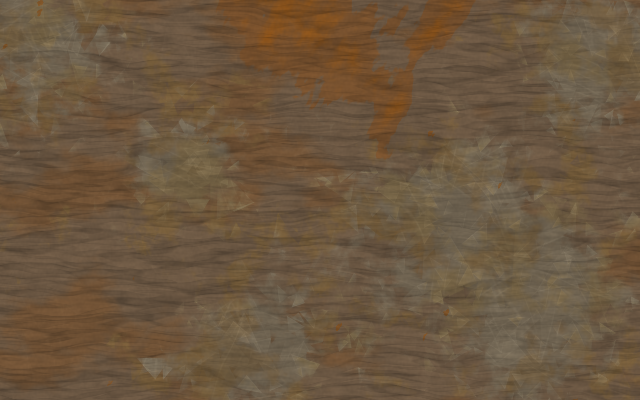
A Shadertoy shader for this texture:

```glsl
// Weathered brown metal: rippled stain, pale angular flakes and patches of orange rust.

float hash(vec2 p) {
    vec3 q = fract(p.xyx * vec3(0.1031, 0.1030, 0.0973));
    q += dot(q, q.yzx + 33.33);
    return fract((q.x + q.y) * q.z);
}

vec2 direction(float angle) {
    return vec2(cos(angle), sin(angle));
}

float corner(vec2 cell, vec2 offset) {
    return dot(direction(6.2832 * hash(cell)), offset);
}

// Gradient noise, about -0.7 to 0.7
float noise(vec2 p) {
    vec2 i = floor(p), f = p - i, e = vec2(0, 1);
    vec2 u = f * f * f * (f * (f * 6.0 - 15.0) + 10.0);
    return mix(mix(corner(i, f), corner(i + e.yx, f - e.yx), u.x),
               mix(corner(i + e, f - e), corner(i + 1.0, f - 1.0), u.x), u.y);
}

float fbm(vec2 p) {
    float sum = 0.0, amp = 1.0;
    for (int i = 0; i < 5; i++) {
        sum += amp * noise(p);
        p = mat2(0.8, 0.6, -0.6, 0.8) * p * 2.03 + 17.3;
        amp *= 0.55;
    }
    return sum;
}

// Soft round region of influence
float region(vec2 p, float x, float y, float radius) {
    vec2 d = (p - vec2(x, y)) / radius;
    return exp(-dot(d, d));
}

// Overlapping triangular flakes: x = tone, y = bright thin rims
vec2 flakes(vec2 p, float scale) {
    vec2 sum = vec2(0), home = floor(p * scale);
    for (int n = 0; n < 9; n++) {
        vec2 cell = home + vec2(n % 3 - 1, n / 3 - 1);
        vec2 q = p * scale - cell - vec2(hash(cell + 31.0), hash(cell + 57.0));
        float turn = 6.2832 * hash(cell + 83.0), d = -1.0;
        for (int k = 0; k < 3; k++) {
            float r = hash(cell + 11.0 * float(k) + 101.0);
            d = max(d, dot(q, direction(turn + 2.094 * float(k) + 0.5 * (r - 0.5))) - 0.04 - 0.33 * r);
        }
        float blur = 0.0016 * scale;
        float fade = smoothstep(1.0, 0.4, length(q)) * smoothstep(-0.5, 0.4, dot(q, direction(turn)));
        float tone = hash(cell + 7.0) - 0.45;
        sum += fade * vec2(tone * smoothstep(blur, -blur, d),
                           smoothstep(1.5 * blur, 0.0, abs(d)) * step(0.0, tone));
    }
    return sum;
}

// Long thin scratches in several directions
float scratches(vec2 p) {
    float sum = 0.0;
    for (int i = 0; i < 4; i++) {
        vec2 axis = direction(0.5 + 0.75 * float(i));
        vec2 q = vec2(dot(p, axis) * 5.0, dot(p, vec2(-axis.y, axis.x)) * 32.0) + 29.0 * float(i);
        sum += smoothstep(0.1, 0.0, abs(noise(q))) * smoothstep(0.0, 0.3, noise(q * vec2(0.9, 0.25) + 7.0));
    }
    return sum;
}

// Wavy horizontal creases, sharp on one side and fading on the other
float creases(vec2 p) {
    p.y += 0.02 * noise(p * vec2(4, 8)) + 0.007 * noise(p * vec2(13, 18));
    float sum = 0.0;
    for (int i = 0; i < 3; i++) {
        float s = 1.0 + 0.7 * float(i);
        float n = noise(p * vec2(3.2, 27) * s + 41.0 * float(i));
        sum += (smoothstep(0.0, 0.12, n) * exp(-6.0 * max(n, 0.0)) - 0.17) / sqrt(s);
    }
    return sum;
}

void mainImage(out vec4 fragColor, in vec2 fragCoord) {
    vec2 p = fragCoord / iResolution.y;
    p.x *= 1.6 * iResolution.y / iResolution.x;

    vec2 flake = 0.8 * flakes(p, 7.0) + flakes(p + 3.7, 13.0) + flakes(p + 8.1, 25.0);
    float cloud = fbm(p * 3.2 + 5.0);
    float fine = fbm(p * 17.0 + 9.0);

    // Brown ground with warmer stains
    float warm = smoothstep(0.05, 0.5, fbm(p * vec2(2.6, 4.5) + 23.0)
               + 0.3 * region(p, 0.2, 0.5, 0.3) + 0.1 * fine);
    vec3 color = mix(vec3(0.4, 0.325, 0.25), vec3(0.42, 0.3, 0.188), 0.85 * warm);

    // Pale flaked areas, ochre at the fringe and grey or khaki inside
    float spread = region(p, 0.08, 0.87, 0.23) + region(p, 0.48, 0.58, 0.14)
                 + region(p, 1.1, 0.44, 0.25) + region(p, 0.62, 0.13, 0.2)
                 + region(p, 1.37, 0.2, 0.23) + region(p, 1.5, 0.85, 0.2);
    float pale = spread + 0.4 * cloud + 0.34 * fine + 0.6 * flake.x;
    float khaki = smoothstep(-0.05, 0.4, fbm(p * 5.0 + 61.0) + 0.5 * flake.x);
    vec3 paleColor = mix(vec3(0.43, 0.385, 0.315), vec3(0.445, 0.378, 0.265), khaki);
    float ochre = smoothstep(0.05, 0.4, fbm(p * 6.0 + 77.0));
    color = mix(color, vec3(0.44, 0.345, 0.21), 0.85 * ochre * smoothstep(0.1, 0.4, pale));
    float paleMask = smoothstep(0.4, 0.85, pale);
    color = mix(color, paleColor, paleMask * (1.0 - 0.5 * ochre));

    // Rust in slanted patches with crisp edges, plus a few flecks
    vec2 slant = vec2(dot(p, vec2(0.83, -0.55)) * 7.0, dot(p, vec2(0.55, 0.83)) * 2.2);
    float rust = 0.95 * region(p, 0.75, 0.95, 0.2) + 0.75 * region(p, 0.95, 0.75, 0.13)
               + 0.75 * region(p, 1.1, 0.95, 0.12)
               + 0.6 * fbm(slant + 3.0) + 0.12 * fine + 0.1 * flake.x;
    float rustMask = smoothstep(0.54, 0.6, rust);
    float fleck = smoothstep(0.66, 0.72, fbm(slant * vec2(1.7, 2.6) + 90.0));
    float glow = smoothstep(0.65, 1.15, rust + 0.3 * cloud + 0.15 * fine);
    vec3 rustColor = mix(vec3(0.44, 0.29, 0.155), vec3(0.51, 0.29, 0.07), glow);
    color = mix(color, rustColor, 0.85 * rustMask);
    color = mix(color, vec3(0.475, 0.29, 0.11), 0.75 * fleck * (1.0 - rustMask));

    // Relief: flakes, scratches, creases, streaks and grit
    float flaked = (0.2 + 0.8 * paleMask) * (1.0 - 0.8 * rustMask);
    color += vec3(1.0, 1.0, 0.9) * flaked
           * (0.08 * flake.x + 0.022 * flake.y + 0.022 * scratches(p) - 0.012);
    color *= 1.0 - creases(p) * mix(0.24, 0.14, paleMask);
    color *= 1.0 + 0.045 * fine + 0.07 * noise(p * vec2(28, 120)) + 0.04 * noise(p * 130.0);

    fragColor = vec4(color, 1.0);
}
```
